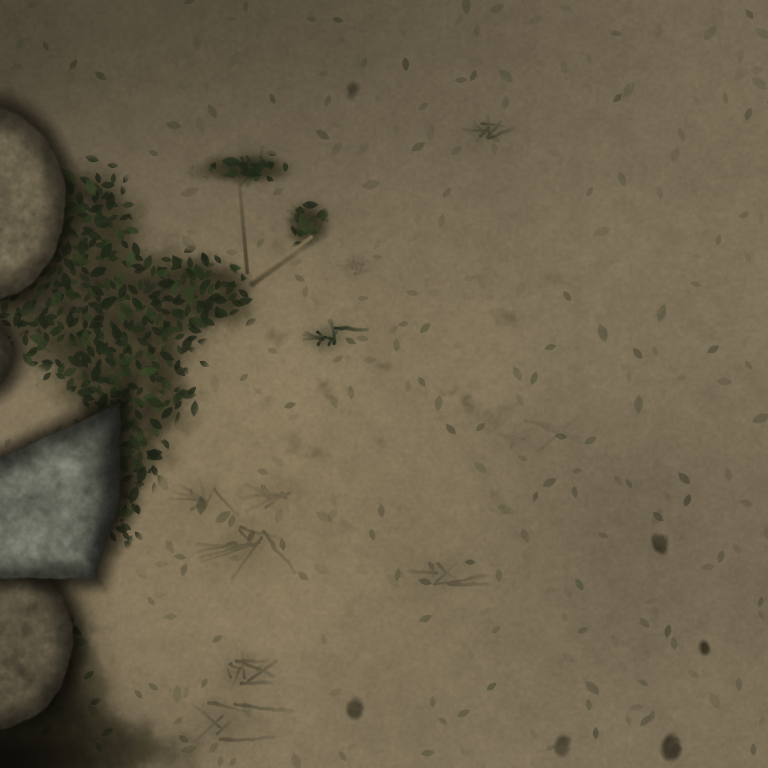
This texture is drawn by a WebGL 2 fragment shader. Its source:

```glsl
#version 300 es
precision highp float;
uniform vec2 u_resolution;
out vec4 fragColor;

const vec3 SAND = vec3(.485, .436, .345);
const vec3 WARM_SAND = vec3(.535, .475, .355);
const vec3 DUSK_SAND = vec3(.27, .245, .19);
const vec3 SOIL = vec3(.19, .175, .115);
const vec3 LEAF_DARK = vec3(.1, .125, .075);
const vec3 LEAF_LIGHT = vec3(.22, .28, .15);
const vec3 DRY_GRASS = vec3(.25, .235, .165);
const vec3 PEBBLE = vec3(.2, .185, .135);
const vec3 TWIG = vec3(.5, .44, .32);
const vec3 BROWN_ROCK = vec3(.4, .365, .285);
const vec3 GREY_ROCK = vec3(.41, .42, .37);
const vec3 SHADOW = vec3(.045, .04, .025);
const float GRAIN = .055;
const float MOTTLE = .1;

// xy = centre, zw = radii
const vec4 SOIL_PATCHES[9] = vec4[9](
  vec4(.1, .6, .16, .09), vec4(.17, .48, .08, .1), vec4(.11, .72, .07, .07),
  vec4(.27, .62, .06, .04), vec4(.32, .78, .07, .02), vec4(.08, .11, .07, .1),
  vec4(.1, .02, .16, .05), vec4(.15, .37, .035, .09), vec4(.4, .71, .03, .03));
// xy = centre, z = reach, w = strength
const vec4 TUFTS[12] = vec4[12](
  vec4(.425, .56, .035, .95), vec4(.63, .83, .03, .55), vec4(.33, .785, .045, .75),
  vec4(.32, .29, .075, .55), vec4(.57, .255, .045, .5), vec4(.31, .125, .045, .6),
  vec4(.36, .355, .055, .4), vec4(.265, .35, .05, .45), vec4(.47, .655, .035, .35),
  vec4(.68, .43, .07, .22), vec4(.29, .06, .07, .55), vec4(.41, .715, .045, .55));
// xy = centre, z = radius, w = strength
const vec4 PEBBLES[6] = vec4[6](
  vec4(.86, .293, .013, .8), vec4(.918, .157, .008, .95), vec4(.463, .077, .011, .75),
  vec4(.732, .028, .011, .6), vec4(.874, .026, .014, .8), vec4(.459, .883, .008, .7));

vec2 hash2(vec2 p) {
  return fract(sin(vec2(dot(p, vec2(127.1, 311.7)), dot(p, vec2(269.5, 183.3)))) * 43758.5);
}
float corner(vec2 i, vec2 f, vec2 o) { return dot(hash2(i + o) * 2. - 1., f - o); }
float noise(vec2 p) {
  vec2 i = floor(p), f = fract(p), u = f * f * (3. - 2. * f), e = vec2(1, 0);
  return mix(mix(corner(i, f, e.yy), corner(i, f, e), u.x),
             mix(corner(i, f, e.yx), corner(i, f, e.xx), u.x), u.y);
}
float fbm(vec2 p) {
  float sum = 0., amp = .6;
  for (int i = 0; i < 4; i++, amp *= .55) {
    sum += amp * noise(p);
    p = mat2(1.6, 1.2, -1.2, 1.6) * p + 7.3;
  }
  return sum;
}
float blob(vec2 p, vec2 c, vec2 r) { vec2 d = (p - c) / r; return exp(-dot(d, d)); }
float ellipse(vec2 p, vec2 c, vec2 r) { return (length((p - c) / r) - 1.) * min(r.x, r.y); }
mat2 turn(float a) { return mat2(cos(a), sin(a), -sin(a), cos(a)); }

// Stroke fading from a to b
float stroke(vec2 p, vec2 a, vec2 b, float width) {
  vec2 ab = b - a;
  float t = clamp(dot(p - a, ab) / dot(ab, ab), 0., 1.);
  return (1. - .7 * t) * smoothstep(width, width * .2, length(p - a - ab * t));
}
float tuft(vec2 p, vec2 c, float reach) {
  float cover = .45 * blob(p, c, reach * vec2(.6, .45));
  for (int i = 0; i < 8; i++) {
    vec2 h = hash2(c * 91. + float(i));
    vec2 tip = reach * (.5 + .7 * h.y) * vec2(cos(h.x * 6.283), .7 * sin(h.x * 6.283));
    vec2 root = c + (h.yx - .5) * reach * .7;
    cover = max(cover, stroke(p, root, root + tip, .004));
  }
  return cover;
}
void paintRock(inout vec3 col, vec2 p, float d, vec3 tint) {
  d += .006 * fbm(p * 28.);
  col = mix(col, SHADOW, .75 * smoothstep(.028, -.005, d));
  float relief = 1. + .45 * fbm(p * 22.) + .35 * fbm(p * 75.);
  vec3 face = tint * relief * mix(1., .5, smoothstep(-.035, 0., d));
  col = mix(col, face, smoothstep(.002, -.002, d));
}

void main() {
  vec2 p = gl_FragCoord.xy / u_resolution;
  float broad = fbm(p * 7.), fine = fbm(p * 34.);

  // Sand, dimming to the upper left
  vec3 col = mix(SAND, WARM_SAND, .75 * blob(p, vec2(.33, .36), vec2(.28, .32)));
  float dusk = smoothstep(.55, 1.05, p.y + .06 * broad) * (1. - .75 * smoothstep(.25, 1., p.x));
  col = mix(col, DUSK_SAND, .72 * dusk);
  col = mix(col, DUSK_SAND, .6 * blob(p, vec2(0, .94), vec2(.16, .12)));
  col *= 1. - .1 * blob(p, vec2(.86, .28), vec2(.25, .2));
  col *= 1. + MOTTLE * (broad + fine);
  float stain = smoothstep(.12, .5, fbm(p * 18. + 4.)) * blob(p, vec2(.5, .52), vec2(.26));
  col = mix(col, DRY_GRASS, .6 * stain);

  // Damp soil
  float soil = 0.;
  for (int i = 0; i < 9; i++) soil += blob(p, SOIL_PATCHES[i].xy, SOIL_PATCHES[i].zw);
  float damp = smoothstep(.2, .95, soil + .45 * broad + .5 * fine);
  col = mix(col, SOIL * (1. + .7 * fine), .85 * damp);

  // Scattered leaves
  float growth = .65 * smoothstep(.25, 1., soil) * smoothstep(0., .35, p.y);
  for (float i = 0.; i < 5.; i++) {
    vec2 g = turn(i * 1.3) * p * (58. - 6. * i) + i * 17.;
    vec2 h = hash2(floor(g)), k = hash2(floor(g) + 53.);
    vec2 q = turn(h.x * 6.283) * (fract(g) - .5 - .2 * (k - .5));
    float leaf = abs(q.y) - .19 * (1. - q.x * q.x * 6.);
    float cover = smoothstep(.06, -.04, leaf) * smoothstep(h.y - .05, h.y + .05, growth);
    col = mix(col, mix(LEAF_DARK, LEAF_LIGHT, k.x * k.x * (.4 + .15 * i)), .75 * cover);
  }

  // Grass tufts, the first ones greener
  for (int i = 0; i < 12; i++) {
    vec3 blade = i < 3 ? LEAF_DARK * 1.25 : DRY_GRASS * .85;
    col = mix(col, blade, TUFTS[i].w * tuft(p + .006 * fine, TUFTS[i].xy, TUFTS[i].z));
  }

  // Twigs and pebbles
  col = mix(col, SOIL, .6 * stroke(p, vec2(.328, .63), vec2(.405, .685), .006));
  col = mix(col, TWIG, .9 * stroke(p, vec2(.405, .691), vec2(.33, .636), .004));
  col = mix(col, SOIL, .7 * stroke(p, vec2(.322, .645), vec2(.312, .76), .004));
  for (int i = 0; i < 6; i++) {
    vec4 s = PEBBLES[i];
    float d = ellipse(p + .008 * fine, s.xy, s.z * vec2(.9, 1.15));
    col = mix(col, PEBBLE * (1. + .8 * fine), s.w * smoothstep(.004, -.004, d));
  }

  // Rocks and their shade
  col = mix(col, SHADOW, .95 * blob(p, vec2(0, .01), vec2(.13, .07)));
  col = mix(col, SHADOW, .75 * blob(p, vec2(.07, .13), vec2(.035, .1)));
  paintRock(col, p, ellipse(p, vec2(-.015, .735), vec2(.1, .125)), BROWN_ROCK);
  paintRock(col, p, ellipse(p, vec2(-.025, .535), vec2(.042, .045)), BROWN_ROCK * .75);
  paintRock(col, p, ellipse(p, vec2(-.015, .165), vec2(.11, .115)), BROWN_ROCK * .85);
  float slab = max(dot(p - vec2(0, .402), vec2(-.43, .9)), p.x - .156);
  slab = max(slab, max(dot(p - vec2(.155, .35), vec2(.96, -.27)), .247 - p.y));
  paintRock(col, p, slab, GREY_ROCK * (1. - .4 * smoothstep(.09, .15, p.x)));

  col *= 1. + GRAIN * (noise(p * 210.) + noise(p * 120.));
  fragColor = vec4(col, 1);
}
```
